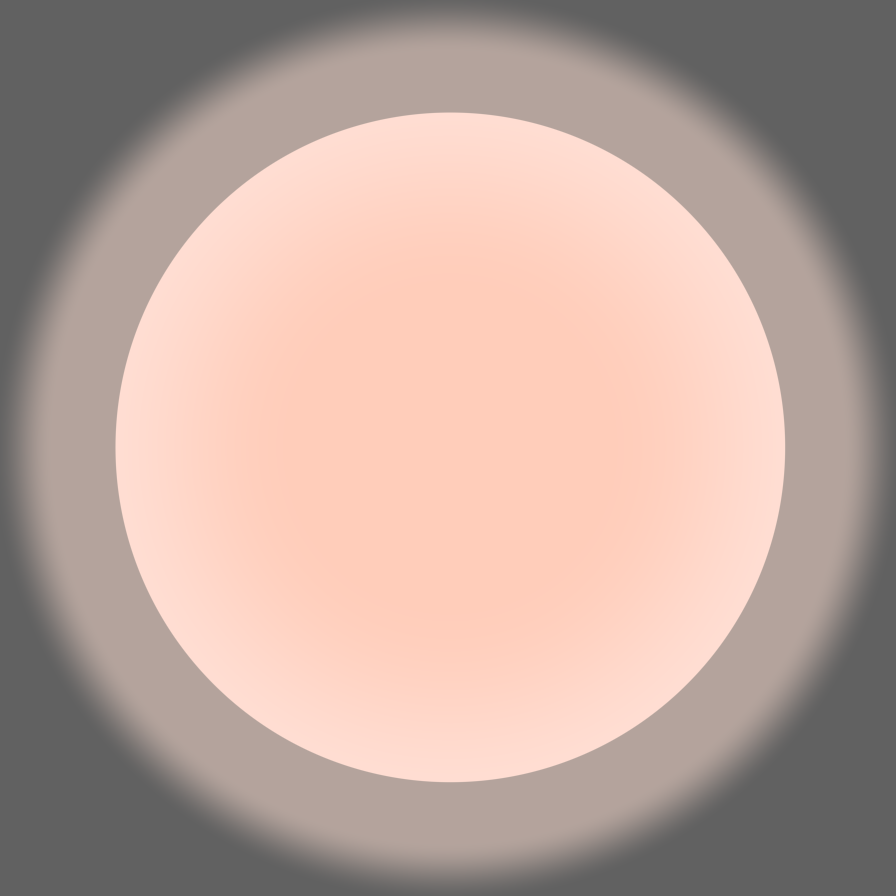
Give the GLSL for this background, as a Shadertoy shader.

```glsl
// Draws a pale peach disc with a lighter inner rim and a soft halo on grey.

const vec3 BACKDROP = vec3(0.38);
const vec3 HALO = vec3(0.705, 0.64, 0.612);
const vec3 DISC_CORE = vec3(1.0, 0.804, 0.730);
const vec3 DISC_RIM = vec3(1.0, 0.875, 0.835);

const vec2 DISC_CENTER = vec2(0.5026, 0.5007);
const vec2 HALO_CENTER = vec2(0.5, 0.5007);
const float DISC_RADIUS = 0.3737;
const float HALO_RADIUS = 0.475;

// Coverage of a circle whose edge fades over the given width.
float softCircle(vec2 p, vec2 center, float radius, float width) {
    float d = length(p - center) - radius;
    return 1.0 - smoothstep(-0.5 * width, 0.5 * width, d);
}

// Disc colour: flat core that brightens toward the rim.
vec3 discColor(vec2 p, vec2 center, vec3 core, vec3 rim) {
    return mix(core, rim, smoothstep(0.17, 0.42, length(p - center)));
}

void mainImage(out vec4 fragColor, in vec2 fragCoord) {
    // Canvas units, kept square and centred at any aspect ratio
    float size = min(iResolution.x, iResolution.y);
    vec2 p = (fragCoord - 0.5 * iResolution.xy) / size + 0.5;
    float edgeWidth = 1.5 / size;

    // Blurred halo
    float halo = softCircle(p, HALO_CENTER, HALO_RADIUS, 0.068);
    vec3 color = mix(BACKDROP, HALO, halo);

    // Crisp disc
    float disc = softCircle(p, DISC_CENTER, DISC_RADIUS, edgeWidth);
    vec3 fill = discColor(p, DISC_CENTER, DISC_CORE, DISC_RIM);
    color = mix(color, fill, disc);

    fragColor = vec4(color, 1.0);
}
```
